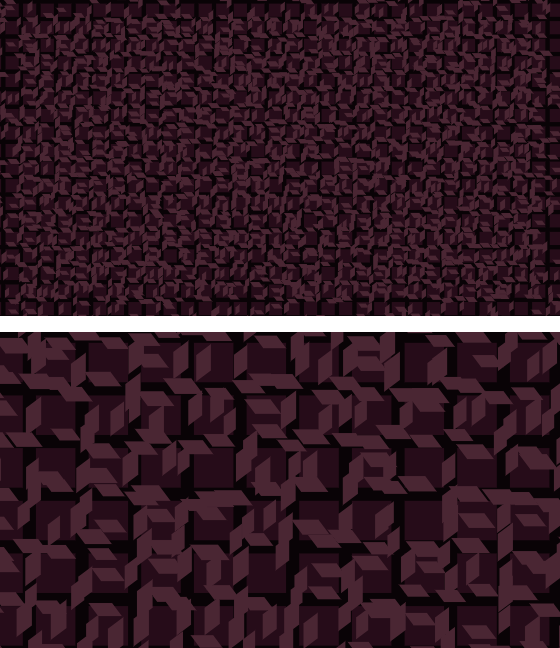
Top: the whole. Bottom: its middle third, enlarged.
A Shadertoy shader for this pattern:

```glsl
const float ROWS = 18.0;                      // grid cells over the canvas height
const vec2  GRID_SHIFT = vec2(0.19, -0.08);   // line centres, in cells
const float LINE_HALF = 0.125;                // half line width, in cells
const vec2  FLAKE_HALF = vec2(0.47, 0.26);    // half size, in half cells
const float FLAKE_SKEW = 0.75;
const float JITTER = 0.42;
const float SIZE_VARIATION = 0.15;
const float KEEP_CORE = 0.86;                 // share of flakes kept on tile centres
const float KEEP_BORDER = 0.4;                // share kept near the canvas edge
const float BORDER = 0.9;                     // width of the sparse rim, in cells
const vec3  TILE_COLOR = vec3(0.150, 0.048, 0.098);
const vec3  LINE_COLOR = vec3(0.035, 0.010, 0.022);
const vec3  FLAKE_COLOR = vec3(0.290, 0.148, 0.200);

vec3 hash3(vec2 id) {
    vec3 v = fract(vec3(id.xyx) * vec3(0.1031, 0.1030, 0.0973) + 0.317);
    v += dot(v, v.yxz + 33.33);
    return fract((v.xxy + v.yzz) * v.zyx);
}

float fillMask(float dist, float pixel) {
    return 1.0 - smoothstep(-0.6 * pixel, 0.6 * pixel, dist);
}

// Distance to a slanted bar lying along x
float parallelogram(vec2 p, vec2 halfSize) {
    float ends = (abs(p.x + FLAKE_SKEW * p.y) - halfSize.x) / length(vec2(1.0, FLAKE_SKEW));
    return max(ends, abs(p.y) - halfSize.y);
}

// Nearest flake: one jittered bar per half cell, woven along the lines
float flakes(vec2 p, vec2 canvas) {
    vec2 q = 2.0 * (p - GRID_SHIFT);
    vec2 base = floor(q + 0.5);
    float nearest = 10.0;
    for (int j = -1; j <= 1; j++) {
        for (int i = -1; i <= 1; i++) {
            vec2 id = base + vec2(i, j);
            vec2 parity = mod(id, 2.0);
            vec3 place = hash3(id + 17.0);
            vec3 trait = hash3(id + 91.0);

            // Thin out the rim and the tile centres
            vec2 center = id + (place.xy * 2.0 - 1.0) * JITTER;
            vec2 cellPos = 0.5 * center + GRID_SHIFT;
            vec2 inset = min(cellPos, canvas - cellPos);
            float keep = mix(1.0, KEEP_CORE, parity.x * parity.y);
            if (min(inset.x, inset.y) < BORDER) keep = KEEP_BORDER;
            if (trait.x > keep) continue;

            // Follow the line beneath; turn freely on crossings and centres
            bool upright = parity.x == parity.y ? trait.y > 0.5 : parity.y > 0.5;
            vec2 d = q - center;
            if (upright) d = vec2(d.y, -d.x);
            float size = 1.0 + SIZE_VARIATION * (place.z * 2.0 - 1.0);
            nearest = min(nearest, parallelogram(d, FLAKE_HALF * size));
        }
    }
    return nearest;
}

void mainImage(out vec4 fragColor, in vec2 fragCoord) {
    float pixel = ROWS / iResolution.y;
    vec2 p = fragCoord * pixel;
    vec2 canvas = iResolution.xy * pixel;

    // Dark grid between the tiles
    vec2 toLine = abs(fract(p - GRID_SHIFT + 0.5) - 0.5);
    float gridDist = min(toLine.x, toLine.y) - LINE_HALF;
    vec3 color = mix(TILE_COLOR, LINE_COLOR, fillMask(gridDist, pixel));

    // Flakes on top
    color = mix(color, FLAKE_COLOR, fillMask(flakes(p, canvas), 2.0 * pixel));
    fragColor = vec4(color, 1.0);
}
```
